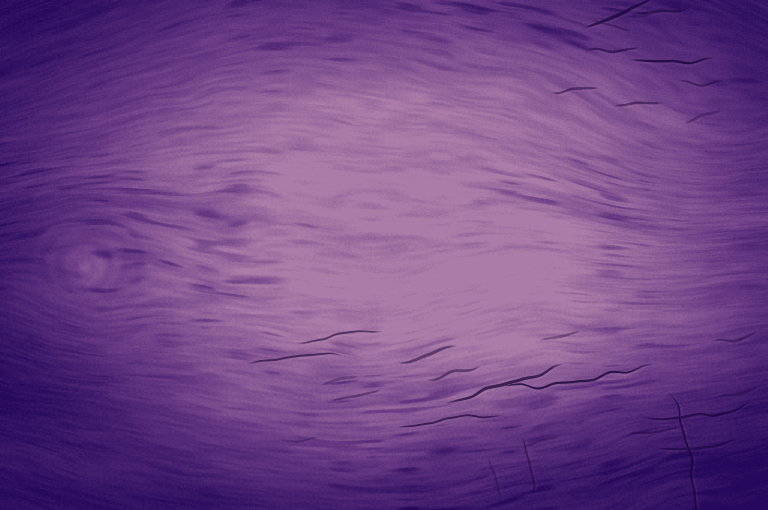
This texture is drawn by a WebGL 2 fragment shader. Its source:

```glsl
#version 300 es
precision highp float;

#define KNOT vec2(0.165, 0.475)
#define SWIRL vec2(1.36, 0.86)
#define GRAIN_BOW 0.6
#define WARP 0.13
#define BAND_CONTRAST 0.50
#define STREAK_CONTRAST 0.26
#define FIBRE_CONTRAST 0.30
#define CRACK_COUNT 30
#define CRACK_WIDTH 0.0016
#define SHADOW vec3(0.15, 0.035, 0.36)
#define MIDTONE vec3(0.40, 0.22, 0.515)
#define LIGHT vec3(0.635, 0.45, 0.635)

uniform vec2 u_resolution;
out vec4 fragColor;

float hash(vec2 p) {
    return fract(sin(dot(p, vec2(127.1, 311.7))) * 43758.5);
}

float noise(vec2 p) {
    vec2 i = floor(p), f = fract(p);
    f = f * f * (3.0 - 2.0 * f);
    return mix(mix(hash(i), hash(i + vec2(1, 0)), f.x),
               mix(hash(i + vec2(0, 1)), hash(i + vec2(1, 1)), f.x), f.y);
}

float fbm(vec2 p) {
    float sum = 0.0, amp = 0.53;
    for (int i = 0; i < 4; i++) {
        sum += amp * noise(p);
        p = p * 2.03 + 17.3;
        amp *= 0.5;
    }
    return sum;
}

// Pushes the grain lines apart around an obstacle
float deflect(vec2 p, vec2 centre, float radius, float strength) {
    vec2 d = p - centre;
    return -strength * d.y * exp(-dot(d, d) / (radius * radius));
}

// Coordinates that run along and across the grain
vec2 grainSpace(vec2 p) {
    float x = p.x - 0.7;
    float y = p.y - GRAIN_BOW * x * x * (0.47 - p.y);
    y += WARP * (fbm(p * vec2(1.7, 2.4) + 3.0) - 0.5);
    y += deflect(p, KNOT, 0.13, 0.8) + deflect(p, SWIRL, 0.24, 0.9);
    return vec2(p.x, y);
}

// Returns dark line in x, lit lower lip in y
vec2 cracks(vec2 p, float pixel) {
    vec2 result = vec2(0.0);
    for (int i = 0; i < CRACK_COUNT; i++) {
        float id = float(i);
        vec2 r = vec2(hash(vec2(id, 1.7)), hash(vec2(id, 5.3)));
        vec2 s = vec2(hash(vec2(id, 9.1)), hash(vec2(id, 13.9)));
        bool upper = i % 3 == 0;
        vec2 centre = upper ? mix(vec2(1.05, 0.72), vec2(1.42, 1.0), r)
                            : mix(vec2(0.55, 0.03), vec2(1.45, 0.38), r);
        float angle = mix(-0.3, 0.4, s.x);
        if (!upper) angle = r.y < 0.25 ? mix(1.6, 2.4, s.x) : mix(0.05, 0.35, s.x);
        float halfLength = mix(0.04, upper ? 0.10 : 0.19, s.y * s.y);
        vec2 d = p - centre;
        float c = cos(angle), k = sin(angle);
        vec2 local = vec2(c * d.x + k * d.y, c * d.y - k * d.x);
        local.y -= (r.x - 0.4) * 2.0 * local.x * local.x;
        local.y -= 0.012 * (noise(vec2(local.x * 28.0, id)) - 0.5);
        float along = local.x / halfLength;
        float taper = max(1.0 - along * along, 0.0);
        float width = CRACK_WIDTH * taper * (0.3 + s.x);
        float fade = smoothstep(0.0, 0.5, taper) * mix(0.3, 1.0, s.y);
        float line = 1.0 - smoothstep(width, width + 1.2 * pixel, abs(local.y));
        float lip = 1.0 - smoothstep(0.0, 0.003, abs(local.y + width + 0.004));
        result = max(result, fade * vec2(line, lip));
    }
    return result;
}

void main() {
    vec2 p = gl_FragCoord.xy / u_resolution.y;
    vec2 uv = gl_FragCoord.xy / u_resolution;
    vec2 g = grainSpace(p);

    // Light centre and dark borders
    float edge = length((uv - vec2(0.53, 0.54)) * vec2(2.0, 2.0));
    float tone = 1.0 - smoothstep(0.3, 1.4, edge);

    // Broad bands, dark smudges and fine fibres
    float band = fbm(g * vec2(1.8, 9.0) + 4.0) - 0.5;
    float streak = fbm(g * vec2(6.0, 48.0) + 21.0);
    float patches = smoothstep(0.4, 0.7, fbm(p * vec2(2.6, 5.0) + 8.0));
    float fibre = noise(g * vec2(22.0, 190.0)) - 0.5;
    float pores = smoothstep(0.62, 0.95, noise(g * vec2(15.0, 115.0) + 50.0));
    float speckle = hash(floor(p * 340.0)) - 0.5;
    float grain = BAND_CONTRAST * band + STREAK_CONTRAST * (streak - 0.5);
    grain += FIBRE_CONTRAST * (0.6 * fibre - pores * (0.3 + 0.7 * patches) + 0.12);
    grain -= 0.22 * patches * smoothstep(0.42, 0.68, streak);
    tone += grain * mix(0.5, 1.0, tone) + 0.07 * speckle + 0.03;

    // Knot with faint rings
    vec2 k = (p - KNOT) * vec2(0.9, 1.0);
    float radius = length(k) + 0.03 * (fbm(p * 9.0) - 0.5);
    float rings = sin(radius * 230.0) * exp(-radius * radius / 0.006);
    tone += 0.05 * rings + 0.22 * exp(-radius * radius / 0.0016);

    vec2 crack = cracks(p, 1.0 / u_resolution.y);
    tone += 0.10 * crack.y;

    vec3 colour = mix(SHADOW, MIDTONE, clamp(tone * 2.0, 0.0, 1.0));
    colour = mix(colour, LIGHT, clamp(tone * 2.0 - 1.0, 0.0, 1.15));
    colour = mix(colour, SHADOW * 0.6, 0.85 * crack.x);
    fragColor = vec4(colour, 1.0);
}
```
